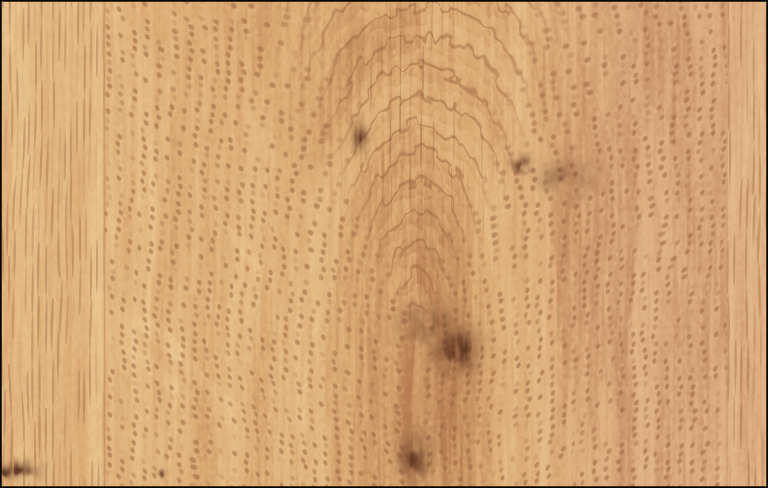
Give the GLSL for this texture, as a WebGL 2 fragment shader.

```glsl
#version 300 es
precision highp float;
// Oak board: nested cathedral arches over a knotty heart, straight grain at the sides.
// An elliptical ring field places rows of pores and arch lines; smoothed cellular
// noise tints the fibres, and soft blobs add broad tones and knots.

uniform vec2 u_resolution;
out vec4 fragColor;

const vec3 LIGHT = vec3(0.92, 0.78, 0.57);
const vec3 MID = vec3(0.86, 0.67, 0.455);
const vec3 DEEP = vec3(0.72, 0.49, 0.32);
const vec3 PORE = vec3(0.60, 0.38, 0.25);
const vec3 BARK = vec3(0.34, 0.18, 0.11);
const vec3 FRAME = vec3(0.03, 0.025, 0.02);

const vec2 HEART = vec2(0.857, 0.296);  // centre of the rings
const float ARCH_SQUASH = 0.40;         // ring width over ring height
const float RING_COUNT = 41.0;          // rings per canvas height
const float PORE_PITCH = 58.0;          // pores per canvas height
const float LEFT_SEAM = 0.214;
const float RIGHT_SEAM = 1.49;
const float FRAME_WIDTH = 0.0034;

// Blobs: centre xy, radius zw, with a gain each
const vec4 TONES[9] = vec4[9](
  vec4(0.87, 0.18, 0.13, 0.30), vec4(0.85, 0.75, 0.17, 0.22),
  vec4(1.33, 0.55, 0.20, 0.70), vec4(0.38, 0.45, 0.22, 0.50),
  vec4(1.07, 0.92, 0.025, 0.20), vec4(0.56, 0.92, 0.06, 0.22),
  vec4(1.10, 0.25, 0.03, 0.32), vec4(1.17, 0.50, 0.04, 0.28),
  vec4(0.69, 0.25, 0.05, 0.25));
const float TONE_GAIN[9] = float[9](-0.36, -0.12, -0.14, 0.12, 0.26, -0.16, 0.20, -0.18, 0.10);
const vec4 KNOTS[8] = vec4[8](
  vec4(0.739, 0.718, 0.012, 0.028), vec4(1.071, 0.667, 0.020, 0.012),
  vec4(1.163, 0.637, 0.050, 0.030), vec4(0.935, 0.285, 0.040, 0.042),
  vec4(0.850, 0.065, 0.028, 0.045), vec4(0.025, 0.037, 0.045, 0.014),
  vec4(0.326, 0.028, 0.007, 0.007), vec4(0.880, 0.340, 0.055, 0.035));
const float KNOT_GAIN[8] = float[8](0.85, 0.70, 0.42, 0.85, 0.65, 0.95, 1.0, 0.42);

float hash(vec2 c) {
  vec3 v = fract(c.xyx * 0.1031);
  v += dot(v, v.yzx + 33.33);
  return fract((v.x + v.y) * v.z);
}

// Random cell values blended by distance to jittered cell points
float smoothCells(vec2 p) {
  vec2 base = floor(p);
  float total = 0.0, weight = 0.0;
  for (int j = -1; j <= 1; j++)
    for (int i = -1; i <= 1; i++) {
      vec2 id = base + vec2(i, j);
      vec2 d = id + vec2(hash(id + 17.0), hash(id + 53.0)) - p;
      float w = exp(-6.0 * dot(d, d));
      total += w * hash(id + 91.0);
      weight += w;
    }
  return total / weight;
}

// Staggered slanted ovals, one per cell of each column
float pores(vec2 c, vec2 radius, float slant) {
  float column = floor(c.x);
  c.y += 9.0 * hash(vec2(column, 7.0));
  vec2 id = vec2(column, floor(c.y));
  vec2 f = fract(c) - 0.5;
  f.x += 0.30 * (hash(id + 5.0) - 0.5) - slant * f.y;
  f.y += 0.25 * (hash(id + 31.0) - 0.5);
  float shape = 1.0 - smoothstep(0.5, 1.35, length(f / radius));
  return shape * smoothstep(0.1, 0.7, hash(id + 77.0));
}

float blob(vec2 p, vec4 b) {
  vec2 d = (p - b.xy) / b.zw;
  return exp(-dot(d, d));
}

void main() {
  vec2 p = gl_FragCoord.xy / u_resolution.y;
  float width = u_resolution.x / u_resolution.y;
  float leftPlank = 1.0 - smoothstep(LEFT_SEAM - 0.003, LEFT_SEAM + 0.003, p.x);
  float rightPlank = smoothstep(RIGHT_SEAM - 0.003, RIGHT_SEAM + 0.003, p.x);
  float plank = max(leftPlank, rightPlank);

  // Ring field, straightening away from the heart
  vec2 d = p - HEART;
  d.x += 0.010 * sin(5.0 * p.y + 0.6) + 0.004 * sin(17.0 * p.y + 6.0 * p.x);
  float rise = ARCH_SQUASH * max(d.y, 0.0) * exp(-d.x * d.x / 0.36);
  float ring = sqrt(d.x * d.x + rise * rise + 0.0004);
  float flatness = rise / ring;
  float arch = smoothstep(0.45, 0.9, flatness);
  float jag = smoothCells(p * vec2(62.0, 38.0)) - 0.5;
  float wander = smoothCells(p * vec2(11.0, 5.0)) - 0.5;
  float rows = ring * RING_COUNT + 0.5 * wander;
  float side = d.x < 0.0 ? 0.0 : 200.0;

  // Fibres and broad tones
  float fine = smoothCells(vec2(p.x * 150.0, p.y * 7.0)) - 0.5;
  float bands = smoothCells(vec2(mix(ring, p.x, plank) * 24.0 + side, p.y * 1.3)) - 0.5;
  float speck = smoothCells(p * vec2(170.0, 110.0)) - 0.5;
  float tone = 0.55 + 0.36 * bands + 0.24 * fine + 0.16 * speck + 0.16 * leftPlank + 0.14 * rightPlank;
  for (int i = 0; i < 9; i++) tone += TONE_GAIN[i] * blob(p, TONES[i]);

  // Pale diagonal rays on the left field
  float rays = smoothCells(vec2((p.x + p.y) * 24.0, (p.x - p.y) * 5.0));
  tone += 0.20 * smoothstep(0.6, 0.85, rays) * blob(p, vec4(0.37, 0.45, 0.16, 0.35));

  // Arch steps: a dark line with a fading shade behind it
  float archRows = rows + 0.45 * jag;
  float step01 = fract(archRows);
  float lineDist = abs(step01 - 0.5) / (RING_COUNT * mix(1.0, ARCH_SQUASH, flatness));
  float archLine = (1.0 - smoothstep(0.001, 0.0055, lineDist)) * arch;
  tone += 0.16 * (step01 - 0.5) * arch;

  // Pores, plank lines and long ticks between the arches
  float pore = pores(vec2(rows + side, p.y * PORE_PITCH), vec2(0.19, 0.36), 0.22);
  pore *= (1.0 - arch) * (1.0 - plank);
  float glint = pores(vec2(rows + side + 0.22, p.y * PORE_PITCH + 0.3), vec2(0.13, 0.3), 0.22);
  float straight = pores(vec2(p.x * 78.0 + 0.7 * wander, p.y * 9.0), vec2(0.20, 0.55), 0.1) * plank;
  float tick = pores(vec2(p.x * 48.0, p.y * 8.0), vec2(0.09, 0.5), 0.05);
  tick *= blob(p, vec4(0.86, 0.78, 0.14, 0.30));

  tone = clamp(tone, 0.0, 1.0);
  vec3 color = tone < 0.5 ? mix(DEEP, MID, tone * 2.0) : mix(MID, LIGHT, tone * 2.0 - 1.0);
  color.b += 0.035 * smoothstep(0.95, 1.35, p.x);
  color = mix(color, LIGHT, 0.22 * glint * (1.0 - arch) * (1.0 - plank));
  color = mix(color, PORE, clamp(0.52 * pore + 0.45 * archLine + 0.38 * straight + 0.5 * tick, 0.0, 0.7));

  // Knots, frayed along the grain
  vec2 frayed = p + vec2(0.014 * wander, 0.02 * jag);
  float knot = 0.0;
  for (int i = 0; i < 8; i++) knot = max(knot, KNOT_GAIN[i] * blob(frayed, KNOTS[i]));
  color = mix(color, BARK, clamp(knot * (0.75 + 0.9 * jag + 0.7 * fine), 0.0, 0.9));

  // Seams and frame
  float seam = exp(-abs(p.x - LEFT_SEAM) / 0.003) + 0.6 * exp(-abs(p.x - RIGHT_SEAM) / 0.004);
  color = mix(color, DEEP, 0.4 * seam);
  vec2 edge = min(p, vec2(width, 1.0) - p);
  float inside = smoothstep(FRAME_WIDTH - 0.001, FRAME_WIDTH + 0.001, min(edge.x, edge.y));
  fragColor = vec4(mix(FRAME, color, inside), 1.0);
}
```
